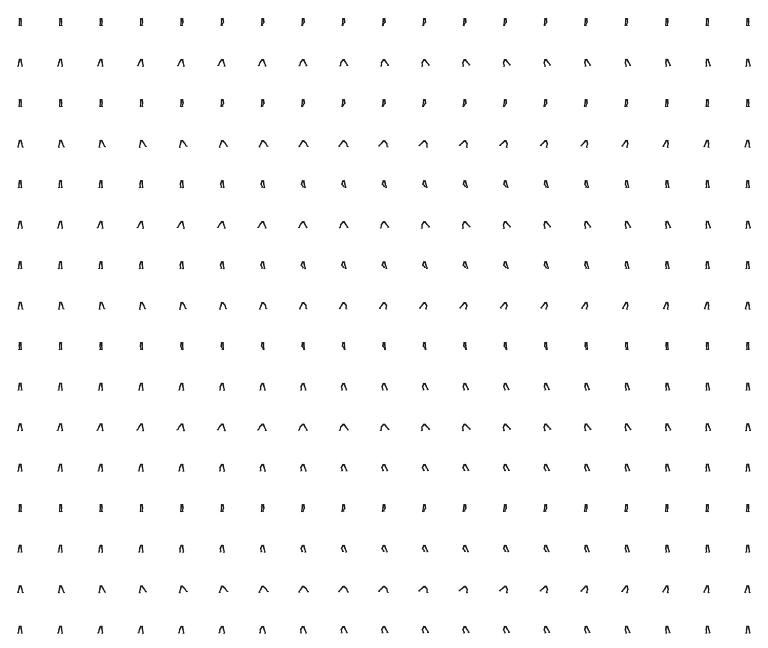
Give the GLSL for this pattern, as a Shadertoy shader.

```glsl
// Tiny ink walking legs in a 19 x 16 grid on white, each row a gait that opens and closes across it.

// Per row, top first: signed stride (sign is the facing side) and lift of the forward knee.
const vec2 GAITS[16] = vec2[16](
    vec2( 0.10, 0.5), vec2(-0.75, 0.2), vec2( 0.15, 0.5), vec2( 0.90, 0.2),
    vec2(-0.30, 0.6), vec2(-0.80, 0.1), vec2(-0.35, 0.7), vec2( 0.75, 0.4),
    vec2(-0.10, 0.5), vec2(-0.50, 0.3), vec2(-0.85, 0.2), vec2(-0.55, 0.5),
    vec2( 0.15, 0.3), vec2(-0.45, 0.6), vec2( 0.95, 0.2), vec2(-0.60, 0.4));

float segment(vec2 p, vec2 a, vec2 b) {
    vec2 pa = p - a, ba = b - a;
    return length(pa - ba * clamp(dot(pa, ba) / dot(ba, ba), 0.0, 1.0));
}

// Unit direction at an angle from straight down, positive to the right.
vec2 swing(float angle) {
    return vec2(sin(angle), -cos(angle));
}

// Thigh, shin and a short foot pointing forward.
float leg(vec2 p, vec2 hip, float thigh, float bend) {
    vec2 knee = hip + 0.078 * swing(thigh);
    vec2 ankle = knee + 0.08 * swing(thigh - bend);
    float d = segment(p, hip, knee) - 0.019;
    d = min(d, segment(p, knee, ankle) - 0.016);
    return min(d, segment(p, ankle, ankle + vec2(0.018, -0.004)) - 0.014);
}

float walker(vec2 p, vec2 gait, float across) {
    float turn = 6.2831853 * across;
    float swell = 0.5 - 0.5 * cos(turn);
    float stride = abs(gait.x) * mix(0.35, 1.0, swell);
    float lean = 0.25 * sin(turn) * abs(gait.x);
    p.x *= gait.x < 0.0 ? -1.0 : 1.0;

    // Wide strides lower the hip so the figure stays centred.
    float hipY = 0.082 - 0.02 * stride;
    vec2 back = vec2(-0.016, hipY), front = vec2(0.016, hipY);
    float bend = mix(0.2, 0.4 + 1.2 * gait.y, swell) - lean;
    float d = segment(p, back, front) - 0.024;
    d = min(d, leg(p, back, lean - 0.8 * stride, 0.08));
    return min(d, leg(p, front, lean + 0.8 * stride + 0.15 * gait.y, bend));
}

void mainImage(out vec4 fragColor, in vec2 fragCoord) {
    // Whole cells in both directions keep the edges seamless.
    vec2 grid = vec2(19.0, 16.0);
    vec2 uv = fragCoord / iResolution.xy * grid;
    vec2 cell = floor(uv);
    int row = clamp(15 - int(cell.y), 0, 15);

    // One figure per cell, a little below its middle.
    vec2 p = uv - cell - vec2(0.5, 0.45);
    float d = walker(p, GAITS[row], (cell.x + 0.5) / grid.x);

    // Ink over white with an edge one pixel wide.
    float pixel = grid.y / iResolution.y;
    float ink = 1.0 - smoothstep(-0.6 * pixel, 0.6 * pixel, d);
    fragColor = vec4(mix(vec3(1.0), vec3(0.1), ink), 1.0);
}
```
